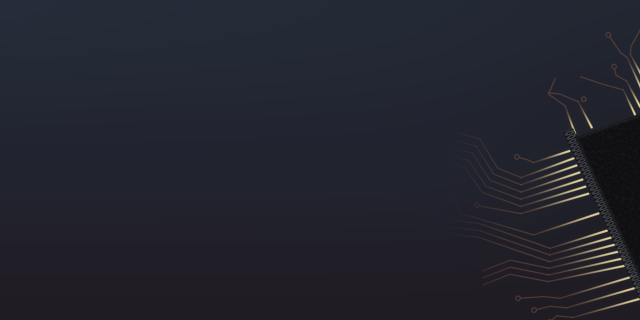
This background is drawn by a Shadertoy shader. Its source:

```glsl
// Dusky navy backdrop with a dark microchip and glowing gold circuit traces at the right.

const vec3 GOLD = vec3(0.88, 0.82, 0.61);
const vec3 COPPER = vec3(0.39, 0.27, 0.22);
const vec2 CORNER = vec2(1.797, 0.570);   // upper left corner of the chip
const vec2 TOP_DIR = vec2(0.941, 0.338);  // along its top edge
const vec2 SIDE_DIR = vec2(0.417, -0.909); // down its left edge

vec2 hash2(vec2 c) {
    return fract(sin(vec2(dot(c, vec2(127.1, 311.7)), dot(c, vec2(269.5, 183.3)))) * 4375.5);
}

// Cellular noise: distance to the nearest scattered point
float cells(vec2 p) {
    vec2 id = floor(p), f = fract(p);
    float nearest = 1.0;
    for (int y = -1; y <= 1; y++)
    for (int x = -1; x <= 1; x++) {
        vec2 o = vec2(x, y);
        nearest = min(nearest, length(o + hash2(id + o) - f));
    }
    return nearest;
}

float cross2(vec2 a, vec2 b) { return a.x * b.y - a.y * b.x; }

float along(vec2 p, vec2 a, vec2 b) {
    return clamp(dot(p - a, b - a) / dot(b - a, b - a), 0.0, 1.0);
}

float segment(vec2 p, vec2 a, vec2 b) {
    return length(p - mix(a, b, along(p, a, b)));
}

float stroke(float d, float halfWidth) {
    float aa = 0.8 / iResolution.y;
    return 1.0 - smoothstep(halfWidth - aa, halfWidth + aa, d);
}

// Thin copper line, dissolving toward the left
vec3 copperLine(vec3 col, vec2 p, float d) {
    float fade = smoothstep(1.36, 1.66, p.x);
    return mix(col, COPPER, stroke(d, 0.0017) * fade * 0.8);
}

// Gold lead from pad to elbow, then copper to the knee and end; via is a ring radius
vec3 trace(vec3 col, vec2 p, vec2 pad, vec2 elbow, vec2 knee, vec2 end, float via) {
    vec2 stop = end + normalize(knee - end) * via;
    float d = min(segment(p, elbow, knee), segment(p, knee, stop));
    if (via > 0.0) d = min(d, abs(length(p - end) - via));
    col = copperLine(col, p, d);
    float t = along(p, pad, elbow), lead = segment(p, pad, elbow);
    vec3 metal = mix(GOLD, COPPER, smoothstep(0.1, 0.95, t));
    col += GOLD * 0.05 * (1.0 - t) * exp(-lead * 180.0);
    return mix(col, metal, stroke(lead, mix(0.0034, 0.0018, t)) * mix(1.0, 0.65, t));
}

vec3 backdrop(vec2 p) {
    vec3 col = mix(vec3(0.125, 0.110, 0.139), vec3(0.130, 0.140, 0.184), smoothstep(0.0, 0.5, p.y));
    col = mix(col, vec3(0.143, 0.176, 0.224), smoothstep(0.45, 1.0, p.y) * (1.0 - 0.25 * p.x));
    float board = exp(-3.5 * length((p - vec2(1.95, 0.42)) * vec2(1.2, 0.9)));
    return mix(col, vec3(0.105, 0.100, 0.130), board * 0.7);
}

vec3 sideTraces(vec3 col, vec2 p) {
    for (int k = 0; k < 6; k++) {
        float i = float(k);
        // Upper fan
        vec2 end = vec2(1.500, 0.565) + i * vec2(-0.012, -0.022);
        bool last = k == 5;
        if (last) end = vec2(1.490, 0.359);
        vec2 knee = last ? vec2(1.510, 0.354) : vec2(1.555, 0.475) + i * vec2(-0.012, -0.019);
        col = trace(col, p, vec2(1.792, 0.505) + i * vec2(0.0092, -0.0221),
                    vec2(1.628, 0.445) - i * vec2(0.0, 0.0225), knee, end, last ? 0.007 : 0.0);
        if (!last) col = copperLine(col, p, segment(p, end, end + vec2(-0.07, 0.02)));
        // Lower fan
        bool wide = k < 3;
        float j = wide ? i : i - 3.0;
        col = trace(col, p, vec2(1.896, 0.279) + i * vec2(0.0137, -0.0214),
                    vec2(1.719, 0.224) - i * vec2(0.001, 0.0208),
                    (wide ? vec2(1.497, 0.302) : vec2(1.594, 0.187)) - j * vec2(0.0, 0.022),
                    (wide ? vec2(1.406, 0.312) : vec2(1.510, 0.154)) - j * vec2(0.0, 0.022), 0.0);
    }
    // Bottom leads ending in vias
    for (int k = 0; k < 3; k++) {
        float i = float(k);
        col = trace(col, p, vec2(1.984, 0.138) + i * vec2(0.011, -0.035), vec2(1.750, 0.068) + i * vec2(0.02, -0.03),
                    vec2(1.700, 0.073) + i * vec2(0.02, -0.03), vec2(1.619, 0.068) + i * vec2(0.05, -0.037), 0.007);
    }
    col = trace(col, p, vec2(1.779, 0.528), vec2(1.667, 0.492), vec2(1.650, 0.500), vec2(1.615, 0.510), 0.007);
    return trace(col, p, vec2(1.870, 0.333), vec2(1.667, 0.266), vec2(1.440, 0.333), vec2(1.414, 0.388), 0.0);
}

vec3 topTraces(vec3 col, vec2 p) {
    col = trace(col, p, vec2(1.797, 0.583), vec2(1.766, 0.669), vec2(1.714, 0.706), vec2(1.735, 0.755), 0.0);
    col = trace(col, p, vec2(1.849, 0.602), vec2(1.807, 0.682), vec2(1.750, 0.706), vec2(1.715, 0.710), 0.0);
    col = copperLine(col, p, abs(length(p - vec2(1.824, 0.690)) - 0.007));
    col = trace(col, p, vec2(1.984, 0.643), vec2(1.948, 0.719), vec2(1.880, 0.738), vec2(1.815, 0.760), 0.0);
    col = trace(col, p, vec2(2.000, 0.667), vec2(1.958, 0.747), vec2(1.925, 0.765), vec2(1.919, 0.792), 0.007);
    col = trace(col, p, vec2(2.010, 0.710), vec2(1.960, 0.820), vec2(1.940, 0.835), vec2(1.901, 0.891), 0.007);
    return trace(col, p, vec2(2.010, 0.755), vec2(1.970, 0.830), vec2(1.972, 0.855), vec2(2.005, 0.915), 0.0);
}

vec3 chip(vec3 col, vec2 p) {
    vec2 q = p - CORNER;
    float inLeft = cross2(SIDE_DIR, q), inTop = cross2(q, TOP_DIR);
    float down = dot(q, SIDE_DIR), inside = min(inLeft, inTop);
    // Row of small looped pins
    float row = smoothstep(-0.035, -0.025, down) * stroke(abs(inLeft + 0.010), 0.017);
    vec2 pin = vec2(inLeft + 0.010, (fract(down / 0.0135) - 0.5) * 0.0135);
    col = mix(col, vec3(0.070, 0.075, 0.095), row * 0.85);
    col = mix(col, vec3(0.36, 0.37, 0.38), row * stroke(abs(length(pin * vec2(0.38, 1.0)) - 0.0042), 0.0012) * 0.8);
    // Grained package
    vec3 leather = vec3(0.066, 0.066, 0.074) + 0.035 * (cells(p * 95.0) - 0.45);
    leather += vec3(0.06, 0.07, 0.08) * exp(-abs(inside - 0.004) * 350.0);
    return mix(col, leather, stroke(-inside, 0.0));
}

void mainImage(out vec4 fragColor, in vec2 fragCoord) {
    vec2 p = fragCoord / iResolution.y;
    vec3 col = sideTraces(backdrop(p), p);
    col = topTraces(col, p);
    fragColor = vec4(chip(col, p), 1.0);
}
```
